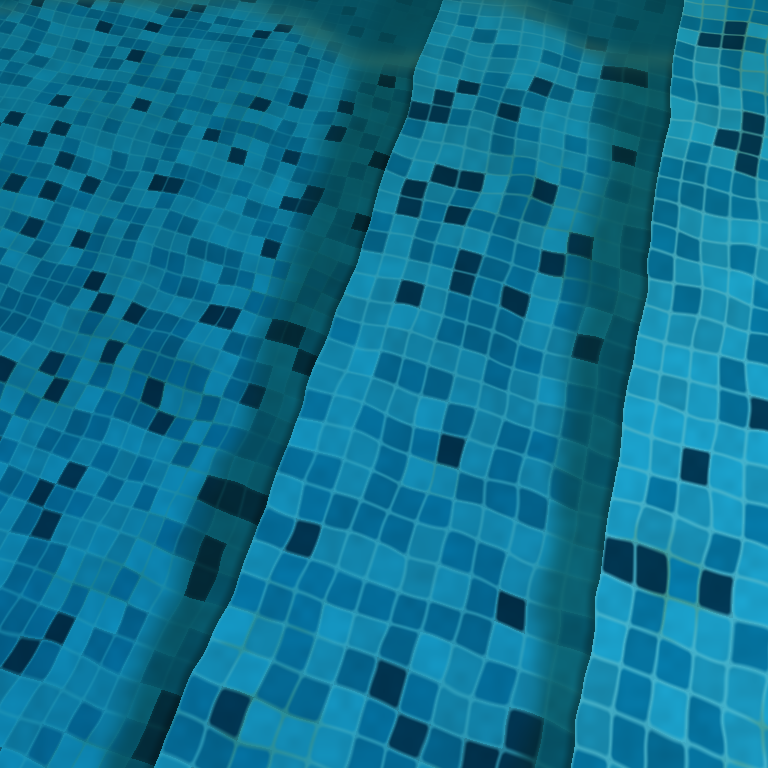
This texture is drawn by a three.js fragment shader. Its source:

```glsl
// Submerged pool steps covered in blue mosaic tiles, seen in perspective through rippling water.
#define VANISH vec2(1.094, -1.367)  // where the tile columns converge (y down)
#define COLUMN_SCALE 34.96          // columns per unit of slope
#define EDGE_RIGHT -7.07            // step edges, in columns
#define EDGE_LEFT -18.07
#define RIPPLE 0.0075               // refraction strength
#define GROUT 0.045                 // half width of a joint, in tiles
#define SOFTNESS 0.055              // blur of a joint, in tiles
#define DARK_SHARE 0.10
#define MID_SHARE 0.46

varying vec2 vUv;

float hash(vec2 p) {
  vec3 q = fract(vec3(p.xyx) * 0.1031);
  q += dot(q, q.yzx + 33.33);
  return fract((q.x + q.y) * q.z);
}

float noise(vec2 p) {
  vec2 i = floor(p), f = fract(p);
  f = f * f * (3.0 - 2.0 * f);
  return mix(mix(hash(i), hash(i + vec2(1.0, 0.0)), f.x),
             mix(hash(i + vec2(0.0, 1.0)), hash(i + vec2(1.0)), f.x), f.y);
}

float fbm(vec2 p) {
  float sum = 0.0, amp = 0.5;
  for (int i = 0; i < 4; i++) {
    sum += amp * noise(p);
    p = p * 2.03 + 7.1;
    amp *= 0.5;
  }
  return sum;
}

float roundedBox(vec2 p, float halfSize, float radius) {
  vec2 q = abs(p) - halfSize + radius;
  return length(max(q, 0.0)) + min(max(q.x, q.y), 0.0) - radius;
}

void main() {
  vec2 screen = vec2(vUv.x, 1.0 - vUv.y);

  // Water refraction, with a slight bow of the far steps
  vec2 p = screen;
  p += RIPPLE * (vec2(noise(screen * 13.0), noise(screen * 13.0 + 40.0)) - 0.5) * 1.7;
  p += RIPPLE * 0.5 * (vec2(noise(screen * 32.0 + 9.0), noise(screen * 32.0 + 70.0)) - 0.5);
  p.x -= 0.045 * (1.0 - p.x) * (1.0 - p.x) * sin(3.1416 * p.y);

  // Which step: 0 left, 1 middle, 2 right
  float u = (p.x - VANISH.x) / (p.y - VANISH.y) * -VANISH.y * COLUMN_SCALE / 1.0;
  float level = step(EDGE_LEFT, u) + step(EDGE_RIGHT, u);
  float edge = level > 1.5 ? EDGE_RIGHT : EDGE_LEFT;
  float nextEdge = level > 0.5 ? EDGE_RIGHT : EDGE_LEFT;
  float gap = level > 1.5 ? 20.0 : nextEdge - u;

  // Tile coordinates: rows lean down to the right and widen towards the viewer
  float column = (u - edge) * (level < 0.5 ? 1.4 : 1.0);
  float slant = 0.17 + 0.22 * p.y;
  float depth = p.y - slant * (p.x - 0.05 - 0.38 * level);
  float pitch = 0.013 + 0.0033 * level;
  float growth = 0.04 + 0.0035 * level;
  float row = log(max(1.0 + depth * growth / pitch, 0.05)) / growth;
  vec2 grid = vec2(column, row);
  vec2 id = floor(grid) + level * 57.0 + 100.0;
  vec2 cell = fract(grid) - 0.5;

  // Riser shade in front of each edge, and haze where the water blurs detail
  float riserWidth = mix(3.7, 1.9, p.y) + 0.8 * (noise(screen * 9.0) - 0.5);
  float riser = 1.0 - smoothstep(riserWidth * 0.45, riserWidth, gap);
  float patches = fbm(screen * 5.0 + 3.0);
  float far = 1.0 - smoothstep(0.0, 0.65, screen.y);
  float haze = clamp(0.65 * riser + 0.25 * far + 0.9 * (patches - 0.48), 0.0, 0.8);
  haze *= level > 1.5 ? 0.4 : 1.0;

  // Tile colours
  vec3 lightBlue = vec3(0.085, 0.555, 0.715);
  vec3 midBlue = vec3(0.015, 0.425, 0.600);
  vec3 darkBlue = vec3(0.005, 0.205, 0.315);
  vec3 groutColor = vec3(0.25, 0.67, 0.77);
  float pick = hash(id);
  vec3 tile = pick < DARK_SHARE ? darkBlue : pick < MID_SHARE ? midBlue : lightBlue;
  tile *= 0.92 + 0.16 * hash(id + 31.7);
  tile = mix(tile, vec3(0.06, 0.50, 0.65), haze * (pick < DARK_SHARE ? 0.15 : 0.55));
  tile *= 0.96 + 0.08 * noise(screen * 60.0);

  // Joints, yellowed in places
  float stain = smoothstep(0.52, 0.72, fbm(screen * 8.0 + 21.0));
  groutColor = mix(groutColor, vec3(0.23, 0.55, 0.48), 0.7 * stain);
  float blur = SOFTNESS * (1.0 + haze);
  float joint = smoothstep(-blur, blur, roundedBox(cell, 0.5 - GROUT, 0.11));
  float jointStrength = (1.0 - 0.85 * haze) * mix(0.55, 0.85, level * 0.5);
  vec3 color = mix(tile, groutColor, joint * jointStrength);

  // Light: deeper steps are dimmer, the distance is greener
  color *= mix(vec3(0.55, 0.87, 0.90), vec3(1.12, 1.04, 1.02), level * 0.5);
  color *= mix(vec3(1.0), vec3(1.05, 0.94, 0.88), far);
  color *= 0.93 + 0.16 * patches;
  color = mix(color, color * vec3(0.5, 0.71, 0.66) + vec3(0.01, 0.01, 0.0), riser);
  color *= 1.0 - 0.3 * (1.0 - smoothstep(0.0, 0.35, gap));

  // Dark wall along the top with a murky waterline below it
  float wallHeight = 0.085 * smoothstep(0.0, 0.8, 1.0 - gap / 9.0);
  float wallDistance = screen.y - wallHeight + 0.02 * (noise(screen * 14.0) - 0.5);
  float wall = (1.0 - smoothstep(-0.02, 0.015, wallDistance)) * step(level, 1.5);
  color = mix(color, vec3(0.02, 0.29, 0.34) * (0.8 + 0.4 * patches), 0.8 * wall);
  float murk = exp(-wallDistance * wallDistance * 5000.0) * noise(screen * vec2(9.0, 50.0));
  color = mix(color, vec3(0.19, 0.42, 0.38), 0.6 * murk * step(level, 1.5));

  gl_FragColor = vec4(clamp(color, 0.0, 1.0), 1.0);
}
```
